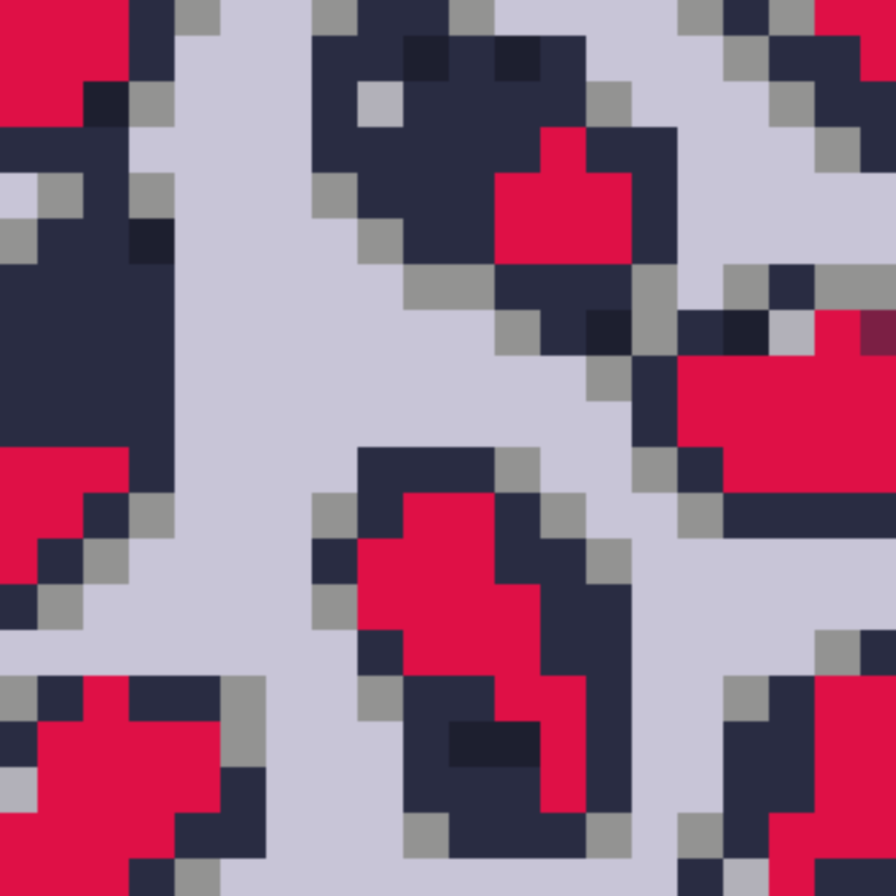
Reproduce this pattern procedurally as a Shadertoy shader.

```glsl
const vec3 PAPER = vec3(0.785, 0.773, 0.843);
const vec3 INK   = vec3(0.160, 0.173, 0.260);
const vec3 NIGHT = vec3(0.115, 0.120, 0.185);
const vec3 RED   = vec3(0.875, 0.062, 0.275);
const vec3 GREY  = vec3(0.575, 0.575, 0.572);
const vec3 PALE  = vec3(0.700, 0.695, 0.725);

const float CELLS = 19.6;                // blocks across the canvas
const vec2 SPACING = vec2(8.9, 9.9);     // blob lattice, in blocks
const vec2 FIRST_BLOB = vec2(1.6, 10.8);

float hash(vec2 p, float seed) {
    vec3 q = fract(vec3(p.xyx + seed * 7.31) * vec3(0.1031, 0.1030, 0.0973));
    q += dot(q, q.yzx + 33.33);
    return fract((q.x + q.y) * q.z);
}

float valueNoise(vec2 p, float seed) {
    vec2 i = floor(p), f = fract(p);
    f = f * f * (3.0 - 2.0 * f);
    float low = mix(hash(i, seed), hash(i + vec2(1, 0), seed), f.x);
    float high = mix(hash(i + vec2(0, 1), seed), hash(i + vec2(1, 1), seed), f.x);
    return mix(low, high, f.y);
}

float capsule(vec2 p, vec2 axis, float halfLength, float radius) {
    float along = clamp(dot(p, axis), -halfLength, halfLength);
    return length(p - axis * along) - radius;
}

// Signed distance, in blocks, to a staggered lattice of wobbly capsules
float blobDistance(vec2 cell) {
    vec2 grid = (cell - FIRST_BLOB) / SPACING;
    float nearest = 1e3;
    for (int i = -1; i <= 1; i++) {
        float column = floor(grid.x + 0.5) + float(i);
        float shift = 0.5 * mod(column, 2.0);
        for (int j = -1; j <= 1; j++) {
            float row = floor(grid.y - shift + 0.5) + float(j);
            vec2 id = vec2(column, row);
            vec2 jitter = vec2(hash(id, 1.0), hash(id, 2.0)) - 0.5;
            vec2 centre = FIRST_BLOB + vec2(column, row + shift) * SPACING + jitter;
            float angle = 3.14159 * hash(id, 3.0);
            float halfLength = mix(1.2, 2.2, hash(id, 4.0));
            float radius = mix(2.5, 3.0, hash(id, 5.0));
            vec2 axis = vec2(cos(angle), sin(angle));
            nearest = min(nearest, capsule(cell - centre, axis, halfLength, radius));
        }
    }
    return nearest + 1.5 * (valueNoise(cell * 0.45, 6.0) - 0.5);
}

// Empty block wedged between a sideways and an upright neighbour
bool isStepCorner(vec2 cell) {
    float side = min(blobDistance(cell - vec2(1, 0)), blobDistance(cell + vec2(1, 0)));
    float stack = min(blobDistance(cell - vec2(0, 1)), blobDistance(cell + vec2(0, 1)));
    return max(side, stack) < 0.0;
}

vec3 blockColour(vec2 cell) {
    float d = blobDistance(cell);
    float chance = hash(cell, 8.0);
    if (d > 0.0) return isStepCorner(cell) ? GREY : PAPER;

    // Outline with a few worn or darker blocks
    bool shadowPatch = valueNoise(cell * 0.38, 9.0) > 0.76;
    if (d > -1.0 || shadowPatch) {
        if (d > -0.55 && chance > 0.88) return GREY;
        return chance < 0.04 ? NIGHT : INK;
    }

    // Core with blended blocks near its rim
    if (d > -1.5 && chance > 0.87) return PALE;
    if (d > -1.5 && chance < 0.08) return mix(RED, INK, 0.55);
    return RED;
}

void mainImage(out vec4 fragColor, in vec2 fragCoord) {
    float unit = min(iResolution.x, iResolution.y);
    vec2 p = fragCoord / unit * CELLS + 0.18;

    // Blend the four nearest blocks over a narrow seam
    float seam = max(0.045, 0.75 * CELLS / unit);
    vec2 base = floor(p - 0.5);
    vec2 blend = smoothstep(0.5 - seam, 0.5 + seam, fract(p - 0.5));
    vec3 colour = vec3(0.0);
    for (int i = 0; i < 2; i++) {
        for (int j = 0; j < 2; j++) {
            vec2 corner = vec2(i, j);
            vec2 share = mix(1.0 - blend, blend, corner);
            float weight = share.x * share.y;
            if (weight > 0.0) colour += weight * blockColour(base + corner + 0.5);
        }
    }
    fragColor = vec4(colour, 1.0);
}
```
